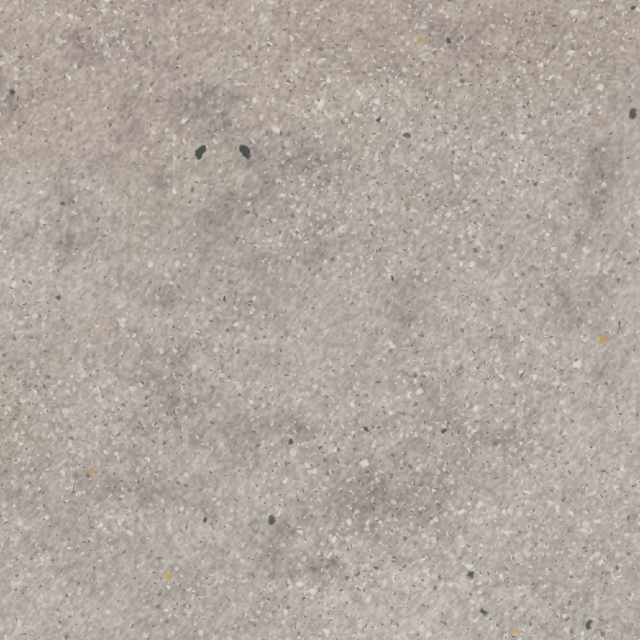
This texture is drawn by a three.js fragment shader. Its source:

```glsl
// Weathered concrete: warm-grey clouded cement with fine slanted grain, pale flecks and dark grit.
varying vec2 vUv;

const vec3 WARM_CEMENT = vec3(0.706, 0.661, 0.622);
const vec3 COOL_CEMENT = vec3(0.700, 0.670, 0.645);
const vec3 STAIN = vec3(0.545, 0.500, 0.490);
const vec3 PALE_FLECK = vec3(0.880, 0.855, 0.830);
const vec3 DARK_GRIT = vec3(0.430, 0.400, 0.380);
const vec3 PEBBLE = vec3(0.285, 0.295, 0.290);
const vec3 OCHRE = vec3(0.780, 0.610, 0.340);

float hash(vec2 p) {
  return fract(sin(dot(p, vec2(127.1, 311.7))) * 43758.5453);
}

vec2 hash2(vec2 p) {
  return vec2(hash(p), hash(p + 57.3));
}

mat2 rotation(float angle) {
  float c = cos(angle), s = sin(angle);
  return mat2(c, -s, s, c);
}

float noise(vec2 p) {
  vec2 i = floor(p), f = fract(p);
  vec2 u = f * f * (3.0 - 2.0 * f);
  float low = mix(hash(i), hash(i + vec2(1.0, 0.0)), u.x);
  float high = mix(hash(i + vec2(0.0, 1.0)), hash(i + 1.0), u.x);
  return mix(low, high, u.y);
}

float fbm(vec2 p) {
  float sum = 0.0, weight = 0.5;
  for (int i = 0; i < 5; i++) {
    sum += weight * noise(p);
    p = rotation(0.6) * p * 2.03 + 17.0;
    weight *= 0.5;
  }
  return sum / 0.96875;
}

// Soft ellipse: 1 inside, 0 outside
float ellipse(vec2 p, vec2 radii, float softness) {
  return 1.0 - smoothstep(1.0 - softness, 1.0 + softness, length(p / radii));
}

// Scattered ellipses, at most one per grid cell; radius is in cells
float scatter(vec2 uv, float cells, float density, float radius, float seed) {
  vec2 p = uv * cells, home = floor(p);
  float cover = 0.0;
  for (int y = -1; y <= 1; y++) {
    for (int x = -1; x <= 1; x++) {
      vec2 cell = home + vec2(float(x), float(y));
      vec2 place = hash2(cell + seed), form = hash2(cell + seed + 23.7);
      float strength = clamp(2.0 * (1.0 - hash(cell + seed + 71.9) / density), 0.0, 1.0);
      vec2 radii = radius * mix(0.65, 1.4, form.x * form.x) * vec2(1.0, mix(0.55, 1.0, form.y));
      vec2 local = rotation(6.283 * form.y + place.x) * (p - cell - place);
      cover = max(cover, strength * ellipse(local, radii, 0.5));
    }
  }
  return cover;
}

// Short fibres leaning up to the right over fine dust, centred on zero
float slantedGrain(vec2 uv) {
  vec2 p = rotation(0.95) * uv;
  float fibres = noise(p * vec2(120.0, 250.0)) - 0.5;
  float dust = noise(uv * 250.0 + 40.0) - 0.5;
  float crumbs = noise(rotation(0.4) * uv * 140.0 + 90.0) - 0.5;
  return 0.085 * fibres + 0.085 * dust + 0.060 * crumbs;
}

// Blotchy dark patches, strongest along a vertical band left of centre
float stainAmount(vec2 uv) {
  vec2 band = (uv - vec2(0.34, 0.56)) / vec2(0.15, 0.24);
  float bias = 0.15 * exp(-dot(band, band));
  float blotch = fbm(uv * 10.0 + 3.7) + bias;
  float mottling = mix(0.2, 1.2, noise(uv * 90.0));
  return smoothstep(0.54, 0.86, blotch) * mottling;
}

// Two elongated seeds leaning away from each other
float seedPair(vec2 uv) {
  vec2 p = vec2(abs(uv.x - 0.348) - 0.035, uv.y - 0.762);
  return ellipse(rotation(0.5) * p, vec2(0.0060, 0.0115), 0.3);
}

void main() {
  vec2 uv = vUv;
  vec2 ragged = uv + 0.005 * (vec2(noise(uv * 170.0), noise(uv * 170.0 + 31.0)) - 0.5);

  // Cement body
  float clouds = fbm(uv * 3.2 + 11.0) - 0.5;
  float coolness = smoothstep(0.15, 0.85, 0.75 - 0.7 * uv.y + 0.3 * uv.x + clouds);
  vec3 color = mix(WARM_CEMENT, COOL_CEMENT, coolness);
  color += 0.09 * clouds + 0.08 * (fbm(uv * 32.0) - 0.5);
  color = mix(color, STAIN, 0.65 * stainAmount(uv));
  color += slantedGrain(uv);

  // Pale flecks gather in drifts, thicker towards the bottom
  float drift = smoothstep(0.32, 0.68, fbm(uv * 6.0 + 29.0) + 0.12 * (0.5 - uv.y));
  float fine = scatter(ragged, 100.0, mix(0.14, 0.52, drift), 0.30, 5.0);
  float coarse = scatter(ragged, 50.0, mix(0.05, 0.26, drift), 0.22, 131.0);
  color = mix(color, PALE_FLECK, max(0.60 * fine, 0.82 * coarse));

  // Dark grit, pebbles and a few ochre grains
  float grit = scatter(ragged, 95.0, mix(0.16, 0.34, drift), 0.23, 211.0);
  color = mix(color, DARK_GRIT, 0.62 * grit);
  float pebbles = scatter(ragged, 16.0, 0.14, 0.095, 307.0);
  color = mix(color, PEBBLE, 0.80 * pebbles);
  color = mix(color, OCHRE, 0.75 * scatter(ragged, 12.0, 0.05, 0.065, 419.0));
  color = mix(color, PEBBLE, 0.92 * seedPair(ragged));

  gl_FragColor = vec4(color, 1.0);
}
```
